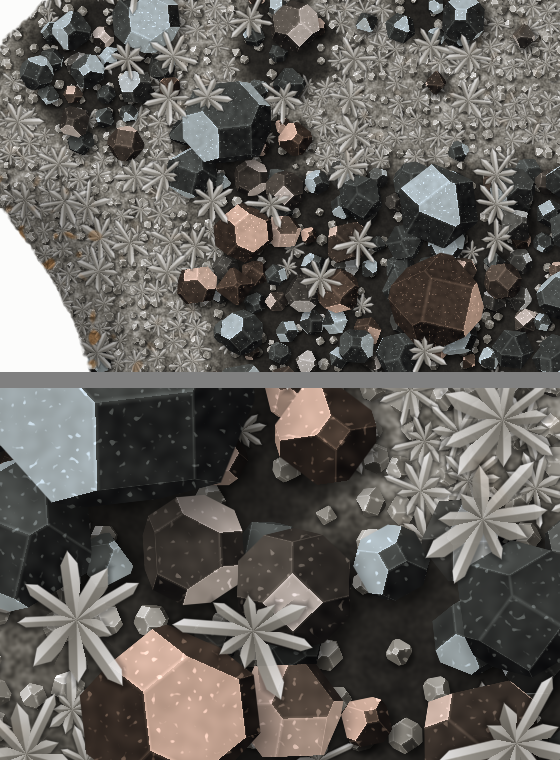
Top, the full canvas; bottom, a detail of the centre.
Reproduce this texture procedurally as a Shadertoy shader.

```glsl
const float TAU = 6.28319;
const vec3 LIGHT = vec3(-0.41, 0.53, 0.74);
const vec3 PAPER = vec3(0.99, 0.99, 0.985);
const vec3 RUST = vec3(0.50, 0.33, 0.16);
const vec3 STEEL = vec3(0.92, 1.0, 1.06);
const vec3 BROWN = vec3(1.12, 0.95, 0.88);
const float GLINT_SHARE = 0.2;
const float GLINT_TONE = 0.66;
const float MATRIX_TONE = 0.5;
const float SHADOW_TONE = 0.09;
const float NEEDLES = 9.0;

vec3 hash3(vec2 p) {
    vec3 q = fract(p.xyx * vec3(0.1031, 0.1030, 0.0973));
    q += dot(q, q.yxz + 33.33);
    return fract((q.xxy + q.yzz) * q.zyx);
}

float slopeAt(vec2 cell, vec2 offset) {
    return dot(hash3(cell).xy * 2.0 - 1.0, offset);
}

float noise(vec2 p) {
    vec2 i = floor(p), f = p - i, u = f * f * (3.0 - 2.0 * f), e = vec2(0, 1);
    return mix(mix(slopeAt(i, f), slopeAt(i + e.yx, f - e.yx), u.x),
               mix(slopeAt(i + e, f - e), slopeAt(i + 1.0, f - 1.0), u.x), u.y);
}

// Warm grey ramp from ink to white
vec3 tone(float v) {
    v = clamp(v, 0.0, 1.0);
    return v - v * (1.0 - v) * vec3(0, 0.06, 0.22) + vec3(0, 0, 0.01);
}

float blob(vec2 p, float radius) {
    return 1.0 - smoothstep(0.65 * radius, 1.2 * radius, length(p));
}

// Where dark crystals and their shadows gather
float darkZone(vec2 p) {
    float zone = smoothstep(0.5, 0.72, p.x + 0.15 * p.y) * (1.0 - smoothstep(0.48, 0.62, p.y));
    zone = max(zone, max(blob(p - vec2(0.25, 0.83), 0.21), blob(p - vec2(0.77, 0.88), 0.15)));
    return max(zone, max(blob(p - vec2(1.17, 1.0), 0.13), blob(p - vec2(0.65, 0.6), 0.17)));
}

mat3 spin(vec3 a) {
    vec3 c = cos(a), s = sin(a);
    return mat3(c.y, 0, -s.y, 0, 1, 0, s.y, 0, c.y) * mat3(1, 0, 0, 0, c.x, s.x, 0, -s.x, c.x)
         * mat3(c.z, s.z, 0, -s.z, c.z, 0, 0, 0, 1);
}

// Cube cut by an octahedron: returns view thickness and gap to the next facet
vec2 crystal(vec2 q, mat3 turn, float cut, out vec3 normal) {
    float top = 1e3, next = 1e3, bottom = -1e3;
    normal = vec3(0, 0, 1);
    for (int i = 0; i < 7; i++) {
        vec3 corner = vec3(1, (i & 1) * 2 - 1, (i & 2) - 1);
        vec3 n = i < 3 ? turn[min(i, 2)] : turn * corner * 0.577;
        n *= n.z < 0.0 ? -1.0 : 1.0;
        float slope = max(n.z, 0.002), reach = i < 3 ? 1.0 : cut;
        float middle = -dot(n.xy, q), z = (middle + reach) / slope;
        bottom = max(bottom, (middle - reach) / slope);
        next = min(next, max(top, z));
        if (z < top) { top = z; normal = n; }
    }
    return vec2(top - bottom, next - top);
}

// Scattered solids: pale 0 is dark metal, 1 is matrix grain
void paintCrystals(inout vec3 col, vec2 p, float cell, float seed, float pale, float amount, float dust) {
    vec2 home = floor(p / cell - 0.5);
    for (int k = 0; k < 4; k++) {
        vec2 id = home + vec2(k & 1, 1 - k / 2);
        vec3 r = hash3(id + seed);
        if (r.z > amount) continue;
        vec3 s = hash3(id + seed + 57.0), normal;
        vec2 centre = id + 0.25 + 0.5 * r.xy;
        float radius = mix(0.27, 0.44, s.x);
        vec2 q = (p / cell - centre) / radius;
        if (dot(q, q) > 2.6) continue;
        float zone = darkZone(centre * cell);
        if (r.z > amount * mix(mix(0.07, 1.0, zone), mix(1.0, 0.45, zone), pale)) continue;
        col *= 0.5 + 0.5 * smoothstep(0.7, 1.4, length(q - vec2(0.16, -0.2)));
        if (dot(q, q) > 2.1) continue;
        vec2 shape = crystal(q, spin(TAU * s), mix(0.66, 1.12, s.y), normal);
        float aa = 1.0 / (iResolution.y * cell * radius);
        float facet = hash3(floor(normal.xy * 400.0) + id * 3.0).x;
        float lit = max(dot(normal, LIGHT), 0.0);
        float metal = mix(0.08 + 0.36 * lit * mix(0.35, 1.0, facet),
                          GLINT_TONE + 0.2 * lit - 0.1, step(1.0 - GLINT_SHARE, facet));
        float shade = mix(metal, 0.14 + 0.4 * lit + 0.3 * facet, pale) + dust;
        shade += 0.1 - 0.1 * smoothstep(0.0, 0.03 + 2.0 * aa, shape.y);
        vec3 tint = mix(mix(STEEL, BROWN, smoothstep(0.5, 1.0, s.z)), vec3(1), pale);
        col = mix(col, tone(shade) * tint, smoothstep(0.0, 0.06 + 2.5 * aa, shape.x));
    }
}

// Bursts of pale pointed needles, one in each angular sector
void paintSprays(inout vec3 col, vec2 p, float cell, float seed, float amount) {
    vec2 home = floor(p / cell - 0.5);
    float aa = 1.0 / (iResolution.y * cell);
    for (int k = 0; k < 4; k++) {
        vec2 id = home + vec2(k & 1, 1 - k / 2);
        vec3 r = hash3(id + seed);
        vec2 centre = id + 0.25 + 0.5 * r.xy, q = p / cell - centre;
        if (r.z > amount * mix(1.0, 0.14, darkZone(centre * cell))) continue;
        float turn = atan(q.y, q.x + 1e-5) / TAU * NEEDLES + r.x;
        float sector = mod(floor(turn), NEEDLES);
        vec3 h = hash3(id * 1.7 + seed + sector * 7.3);
        float a = TAU * (sector + 0.3 + 0.4 * h.x - r.x) / NEEDLES;
        float len = mix(0.3, 0.74, h.y), width = mix(0.045, 0.09, h.z);
        vec2 n = mat2(cos(a), -sin(a), sin(a), cos(a)) * q;
        float taper = clamp((len - n.x) / (1.6 * width), 0.0, 1.0);
        float d = max(abs(n.y) - width * taper, n.x - len);
        float side = smoothstep(-aa, aa, n.y * sign(cos(a)));
        float shade = mix(0.56, 0.84, side) * mix(0.75, 1.05, n.x / len) + 0.16 * h.y - 0.08;
        col *= 0.7 + 0.3 * smoothstep(0.0, 0.07, d);
        col = mix(col, tone(shade), 0.92 - 0.92 * smoothstep(-aa, aa, d));
    }
}

void mainImage(out vec4 fragColor, in vec2 fragCoord) {
    vec2 p = fragCoord / iResolution.y;
    float coarse = noise(p * 18.0), fine = noise(p * 75.0), speck = noise(p * 190.0);
    // Ragged outline against the bright backdrop
    float bulge = 0.235 * (1.0 - pow(min(p.y / 0.44, 1.0), 1.5)) - 0.02 * step(0.44, p.y);
    float outline = min(p.x - bulge, 0.707 * (p.x - p.y + 0.88)) + 0.02 * coarse + 0.008 * fine;
    fragColor = vec4(PAPER, 1);
    if (outline < -0.004) return;
    // Granular matrix, then dark crystals, then broad sprays
    float zone = darkZone(p + 0.05 * coarse);
    float ground = MATRIX_TONE + 0.3 * coarse + 0.3 * fine + 0.2 * speck;
    float dust = 0.05 * coarse + 0.07 * fine + 0.2 * smoothstep(0.22, 0.45, speck);
    vec3 col = tone(mix(ground, SHADOW_TONE, 0.85 * zone));
    paintCrystals(col, p, 0.034, 11.0, 1.0, 0.85, dust);
    paintSprays(col, p, 0.05, 131.0, 0.7);
    for (float i = 0.0; i < 3.0; i++)
        paintCrystals(col, p, 0.08 * pow(1.8, i), 211.0 + 97.0 * i, 0.0, 0.9 - 0.1 * i * i, dust);
    paintSprays(col, p, 0.1, 503.0, 0.45);
    // Shaded flank with rusty specks
    float flank = (1.0 - smoothstep(0.25, 0.48, p.x + 0.3 * p.y)) * (1.0 - smoothstep(0.4, 0.6, p.y));
    float rust = smoothstep(0.2, 0.4, noise(p * 26.0)) * mix(0.08, 0.65, flank);
    col = mix(col * (1.0 - 0.25 * flank), RUST * (0.5 + col), rust * (1.0 - zone));
    col = mix(PAPER, col, smoothstep(-0.004, 0.006, outline));
    fragColor = vec4(clamp(col, 0.0, 1.0), 1);
}
```
